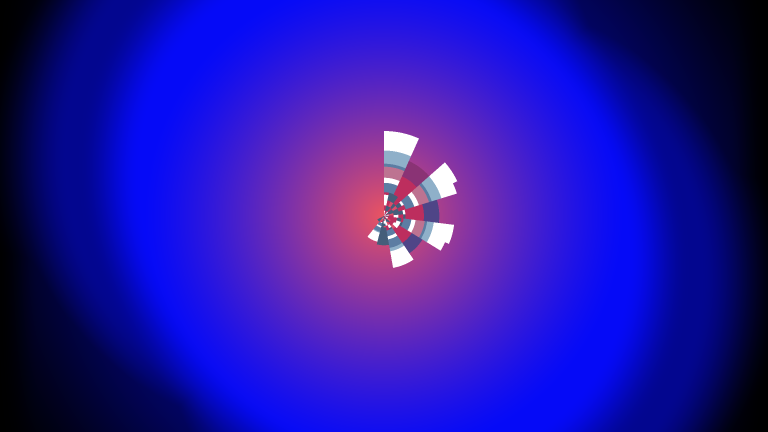
Reproduce this background procedurally as a WebGL 1 fragment shader.

```glsl
precision highp float;
// Red glow in a tilted blue light pool with dim halos, and a spiral fan of ringed sectors.

#define CORE_AXES vec2(0.685, 0.580)
#define CORE_TILT vec2(0.69, -0.724)
#define HALO_OFFSET vec2(-0.130, 0.140)
#define HALO_INNER 0.60
#define HALO_OUTER 0.80
#define HALO_LEVEL 0.58
#define AMBIENT_LEVEL 0.47
#define GLOW_RADIUS 0.555
#define FAN_RADIUS 0.197
#define FAN_SWEEP 0.68
#define SECTOR 0.0675
#define HUB_SIZE 0.28

uniform vec2 u_resolution;

const float TAU = 6.2831853;
const float SHORT_REACH = 0.72;
const vec3 BLUE = vec3(0.02, 0.04, 0.97);
const vec3 CORAL = vec3(0.92, 0.33, 0.38);
const vec3 WHITE = vec3(1.0);
const vec3 STEEL = vec3(0.56, 0.69, 0.79);
const vec3 SLATE = vec3(0.36, 0.49, 0.64);
const vec3 MAUVE = vec3(0.74, 0.45, 0.57);
const vec3 VIOLET = vec3(0.54, 0.20, 0.46);
const vec3 NAVY = vec3(0.31, 0.27, 0.53);
const vec3 CRIMSON = vec3(0.74, 0.18, 0.37);

float hash(vec2 p) {
  return fract(sin(dot(p, vec2(127.1, 311.7))) * 43758.5453);
}

float fade(float inner, float outer, float d) {
  return 1.0 - smoothstep(inner, outer, d);
}

float halo(vec2 p, vec2 center) {
  return HALO_LEVEL * fade(HALO_INNER, HALO_OUTER, length(p - center));
}

// A bright tilted ellipse over dim halos and a broad ambient light; the coral glow lies on top.
vec3 backdrop(vec2 p) {
  vec2 along = vec2(dot(p, CORE_TILT), dot(p, vec2(-CORE_TILT.y, CORE_TILT.x)));
  float core = fade(0.89, 1.12, length(along / CORE_AXES));
  float ambient = AMBIENT_LEVEL * fade(0.50, 1.06, length(p)) * fade(0.80, 0.90, abs(p.x));
  float outer = max(ambient, max(halo(p, HALO_OFFSET), halo(p, -HALO_OFFSET)));
  float glow = pow(max(1.0 - length(p) / GLOW_RADIUS, 0.0), 1.3);
  return mix(BLUE * mix(outer, 1.0, core), CORAL, glow);
}

// Small scattered tiles around the hub.
vec4 hubTile(float halfSector, float ring) {
  float pick = hash(vec2(halfSector, ring));
  vec3 color = pick < 0.18 ? WHITE : pick < 0.5 ? CRIMSON : SLATE * 0.75;
  return vec4(color, step(pick, 0.85));
}

// Rings of the long sectors, from the hub outward; white tips widen along the sweep.
vec3 longRings(float f, float sector) {
  if (f > 0.77 - 0.015 * sector) return WHITE;
  if (f < 0.39) return SLATE;
  if (f < 0.45) return WHITE;
  if (f < 0.58) return sector > 5.0 ? SLATE : MAUVE;
  return f < 0.615 ? SLATE : STEEL;
}

// Rings of the short sectors between them.
vec3 shortRings(float f, float sector) {
  if (sector > 6.0) return SLATE * 0.75;
  if (f < 0.52) return CRIMSON;
  return sector < 2.0 ? VIOLET : NAVY;
}

// Sectors run clockwise from straight up and shrink along the sweep.
vec4 fan(vec2 p) {
  float cell = fract(atan(p.x, p.y) / TAU) / SECTOR;
  float sector = floor(cell);
  float sweep = (sector + 0.5) * SECTOR / FAN_SWEEP;
  if (sweep >= 1.0) return vec4(0.0);

  float f = length(p) / (FAN_RADIUS * (1.0 - pow(sweep, 2.2)));
  bool isLong = mod(sector, 2.0) < 0.5;
  float notch = abs(sector - 3.0) < 1.5 ? 0.06 * step(0.66, fract(cell)) : 0.0;
  float reach = isLong ? 1.0 - notch : SHORT_REACH;
  if (f > reach) return vec4(0.0);
  if (f < HUB_SIZE) return hubTile(floor(cell * 2.0), floor(f * 16.0));
  return vec4(isLong ? longRings(f, sector) : shortRings(f, sector), 1.0);
}

void main() {
  vec2 p = (gl_FragCoord.xy - 0.5 * u_resolution) / u_resolution.y;

  // Average a 3 by 3 grid of samples to smooth the fan edges.
  vec4 shape = vec4(0.0);
  for (int i = 0; i < 9; i++) {
    float n = float(i);
    vec2 offset = (vec2(mod(n, 3.0), floor(n / 3.0)) - 1.0) / 3.0;
    vec4 s = fan(p + offset / u_resolution.y);
    shape += vec4(s.rgb * s.a, s.a) / 9.0;
  }

  gl_FragColor = vec4(backdrop(p) * (1.0 - shape.a) + shape.rgb, 1.0);
}
```
